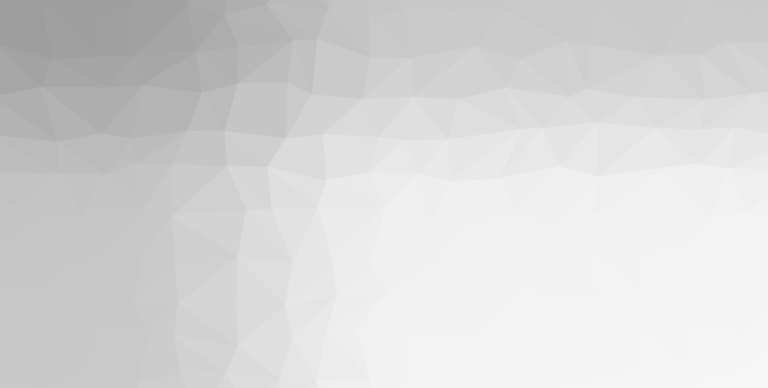
Reproduce this background procedurally as a WebGL 2 fragment shader.

```glsl
#version 300 es
precision highp float;
// Low-poly grey backdrop: a jittered grid is split into flat triangles, and
// each takes its shade from a smooth field that is dark at the upper left and
// nearly white at the lower right. Neighbouring facets blend by coverage.

uniform vec2 u_resolution;
out vec4 fragColor;

const vec2 CELL = vec2(0.06, 0.106);     // grid cell, as a share of the canvas
const vec2 ORIGIN = vec2(0.004, 0.021);  // first grid vertex, from the top left

vec2 hash2(vec2 p) {
    return fract(sin(vec2(dot(p, vec2(127.1, 311.7)), dot(p, vec2(269.5, 183.3)))) * 43758.5453);
}

float cross2(vec2 a, vec2 b) {
    return a.x * b.y - a.y * b.x;
}

// Grid vertex moved off its regular place
vec2 vertexAt(vec2 id) {
    return id + (hash2(id) - 0.5) * vec2(0.7, 0.5);
}

// Twice the signed area of a triangle
float area(vec2 a, vec2 b, vec2 c) {
    return cross2(b - a, c - a);
}

// Smooth brightness: one ramp across plus one ramp down
float shade(vec2 uv) {
    float across = 0.155 * smoothstep(0.143, 0.534, uv.x) + 0.025 * uv.x;
    float down = 0.14 * smoothstep(0.04, 0.557, uv.y) + 0.03 * uv.y;
    return 0.615 + across + down;
}

// Signed distance inside the edge from a to b
float edgeDistance(vec2 p, vec2 a, vec2 b) {
    return cross2(b - a, p - a) / length(b - a);
}

// Adds one flat facet: x sums weighted shade, y sums coverage
vec2 facet(vec2 p, vec2 a, vec2 b, vec2 c, float pixel) {
    float inside = min(edgeDistance(p, a, b), min(edgeDistance(p, b, c), edgeDistance(p, c, a)));
    float coverage = clamp(inside / pixel + 0.5, 0.0, 1.0);
    vec2 centre = (a + b + c) / 3.0 * CELL + ORIGIN;
    return vec2(shade(centre), 1.0) * coverage;
}

void main() {
    vec2 uv = gl_FragCoord.xy / u_resolution;
    uv.y = 1.0 - uv.y;
    vec2 p = (uv - ORIGIN) / CELL;
    float pixel = 1.0 / (u_resolution.y * CELL.y);

    vec2 sum = vec2(0.0);
    for (int j = -1; j <= 1; j++) {
        for (int i = -1; i <= 1; i++) {
            vec2 id = floor(p) + vec2(i, j);
            vec2 a = vertexAt(id);
            vec2 b = vertexAt(id + vec2(1, 0));
            vec2 c = vertexAt(id + vec2(1, 1));
            vec2 d = vertexAt(id + vec2(0, 1));

            // Cut along the diagonal that leaves the fuller triangles
            float cutAC = min(area(a, b, c), area(a, c, d));
            float cutBD = min(area(a, b, d), area(b, c, d));
            if (cutAC > cutBD) {
                sum += facet(p, a, b, c, pixel) + facet(p, a, c, d, pixel);
            } else {
                sum += facet(p, a, b, d, pixel) + facet(p, b, c, d, pixel);
            }
        }
    }

    float grey = sum.y > 0.001 ? sum.x / sum.y : shade(uv);
    fragColor = vec4(vec3(grey), 1.0);
}
```
